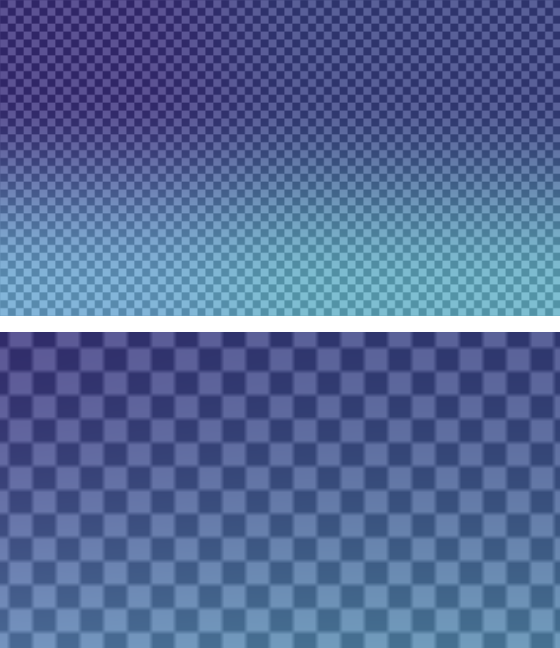
Top, the full canvas; bottom, a detail of the centre.
Reproduce this pattern procedurally as a WebGL 1 fragment shader.

```glsl
precision highp float;
// Soft checkerboard over a gradient from violet and indigo down to blue and teal.

uniform vec2 u_resolution;

const float ROWS = 40.0;       // cells over the canvas height
const float CONTRAST = 0.085;  // half the brightness step between cells
const float EDGE_BLUR = 0.10;  // least half width of an edge, in cells

const vec3 VIOLET = vec3(0.275, 0.235, 0.490);
const vec3 INDIGO = vec3(0.265, 0.290, 0.510);
const vec3 BLUE = vec3(0.430, 0.625, 0.765);
const vec3 TEAL = vec3(0.410, 0.660, 0.735);

// Alternates between +1 and -1 on successive cells, with soft edges.
vec2 squareWave(vec2 cell, float blur) {
  vec2 edgeDistance = 0.5 - abs(mod(cell + 0.5, 2.0) - 1.0);
  return clamp(edgeDistance / blur, -1.0, 1.0);
}

// +1 on light cells, -1 on dark cells.
float checker(vec2 cell, float blur) {
  vec2 wave = squareWave(cell, blur);
  return wave.x * wave.y;
}

// Blends the four corner hues across and down the canvas.
vec3 background(vec2 uv) {
  float across = smoothstep(0.22, 0.58, uv.x);
  float down = 1.0 - smoothstep(0.07, 0.72, uv.y);
  vec3 upper = mix(VIOLET, INDIGO, across);
  vec3 lower = mix(BLUE, TEAL, across);
  return mix(upper, lower, down);
}

void main() {
  vec2 uv = gl_FragCoord.xy / u_resolution;
  vec2 cell = gl_FragCoord.xy / u_resolution.y * ROWS;
  float pixel = ROWS / u_resolution.y;
  float blur = max(EDGE_BLUR, 0.6 * pixel);

  vec3 color = background(uv) + CONTRAST * checker(cell, blur);
  gl_FragColor = vec4(color, 1.0);
}
```
